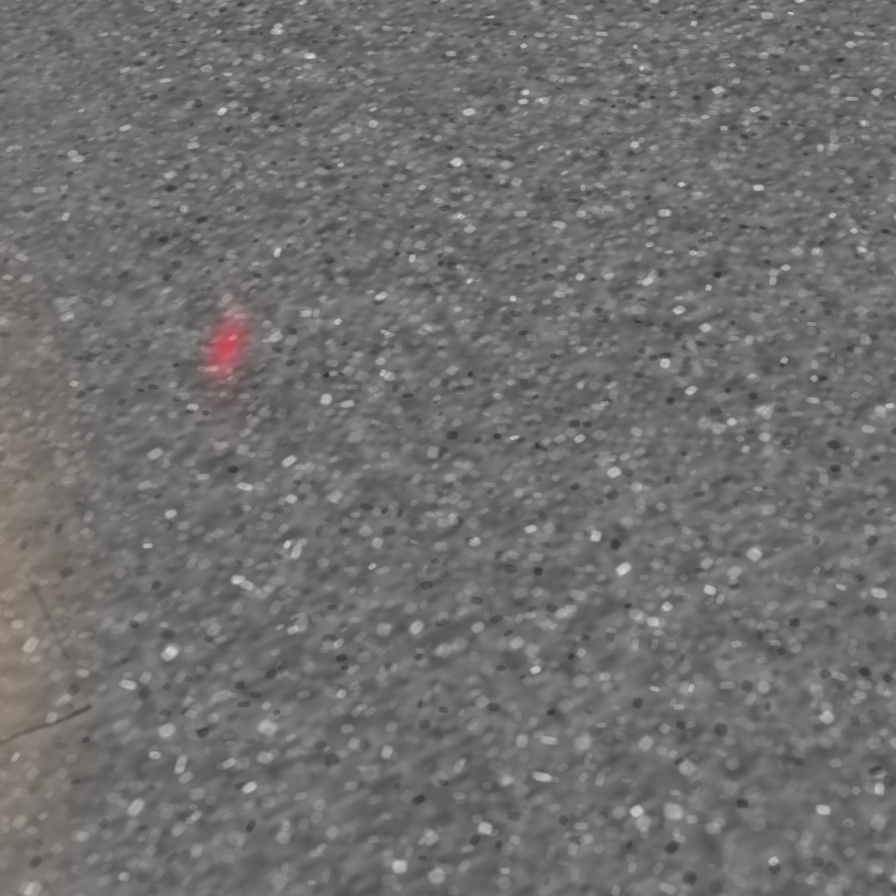
This texture is drawn by a three.js fragment shader. Its source:

```glsl
varying vec2 vUv;

const vec3 ASPHALT = vec3(0.422, 0.416, 0.414);
const vec3 STONE_TINT = vec3(1.0, 0.995, 0.98);
const vec3 DUST = vec3(0.565, 0.505, 0.445);
const vec3 RED_GLOW = vec3(0.80, 0.33, 0.39);
const float GRAIN_ANGLE = 0.5;

float hash(vec2 p) {
  return fract(sin(dot(p, vec2(127.1, 311.7))) * 43758.5453);
}

vec2 hash2(vec2 p) {
  return vec2(hash(p), hash(p + 37.3));
}

mat2 rotation(float angle) {
  float c = cos(angle);
  float s = sin(angle);
  return mat2(c, -s, s, c);
}

float valueNoise(vec2 p) {
  vec2 cell = floor(p);
  vec2 f = fract(p);
  f = f * f * (3.0 - 2.0 * f);
  float low = mix(hash(cell), hash(cell + vec2(1.0, 0.0)), f.x);
  float high = mix(hash(cell + vec2(0.0, 1.0)), hash(cell + 1.0), f.x);
  return mix(low, high, f.y);
}

// Flattens the ground towards the top, where it lies further away
vec2 groundPlane(vec2 uv) {
  float nearness = 1.0 - 0.38 * uv.y;
  return vec2((uv.x - 0.5) / nearness, uv.y / nearness);
}

// Soft, blunt chips scattered one per cell; share is the filled fraction
float chips(vec2 p, float density, float share, float minSize, float maxSize, float seed) {
  p *= density;
  vec2 home = floor(p);
  float tone = 0.0;
  for (int j = -1; j <= 1; j++) {
    for (int i = -1; i <= 1; i++) {
      vec2 cell = home + vec2(float(i), float(j));
      vec2 key = cell + seed;
      vec2 center = cell + 0.1 + 0.8 * hash2(key);
      float size = mix(minSize, maxSize, hash(key + 11.7));
      float turn = GRAIN_ANGLE + 1.9 * (hash(key + 23.1) - 0.5);
      float aspect = mix(0.5, 0.95, hash(key + 5.9));
      vec2 q = abs(rotation(turn) * (p - center)) / (size * vec2(1.0, aspect));
      float d = pow(dot(q * q, q), 1.0 / 3.0);
      float strength = mix(0.35, 1.0, hash(key + 61.3));
      float present = step(hash(key + 83.9), share);
      tone = max(tone, present * strength * (1.0 - smoothstep(0.55, 1.25, d)));
    }
  }
  return tone;
}

// Fine streaky mottling between the chips
float mottling(vec2 p) {
  vec2 q = rotation(GRAIN_ANGLE) * p;
  float coarse = valueNoise(q * vec2(38.0, 62.0)) - 0.5;
  float fine = valueNoise(q * vec2(72.0, 105.0) + 19.0) - 0.5;
  float broad = valueNoise(p * 7.0 + 4.0) - 0.5;
  return 0.09 * coarse + 0.13 * fine + 0.025 * broad;
}

float stoneRelief(vec2 p) {
  float relief = mottling(p);
  relief += 0.10 * chips(p, 50.0, 0.45, 0.25, 0.5, 3.0);
  relief += 0.15 * chips(p, 40.0, 0.25, 0.22, 0.46, 47.0);
  relief += 0.29 * chips(p, 34.0, 0.11, 0.2, 0.40, 91.0);
  relief -= 0.13 * chips(p, 42.0, 0.22, 0.2, 0.42, 139.0);
  return relief;
}

float softSpot(vec2 uv, vec2 center, vec2 radius, float angle) {
  vec2 q = rotation(angle) * (uv - center) / radius;
  return exp(-dot(q, q));
}

float crack(vec2 uv, vec2 a, vec2 b, float width) {
  vec2 along = b - a;
  float t = clamp(dot(uv - a, along) / dot(along, along), 0.0, 1.0);
  return 1.0 - smoothstep(0.0, width, length(uv - a - along * t));
}

void main() {
  float relief = stoneRelief(groundPlane(vUv));

  // Haze softens the left side
  float haze = 1.0 - smoothstep(0.0, 0.3, vUv.x);
  vec3 color = ASPHALT + STONE_TINT * (relief * (1.0 - 0.3 * haze) + 0.015 * haze);

  // Dusty verge along the left edge
  float wobble = 0.03 * (valueNoise(vUv * 14.0) - 0.5);
  float dust = softSpot(vUv + vec2(wobble, 0.0), vec2(-0.01, 0.31), vec2(0.075, 0.25), 0.0);
  color = mix(color, DUST + 0.55 * relief, 0.9 * dust);
  vec2 bent = vUv + vec2(0.0, wobble * 0.5);
  color -= 0.1 * crack(bent, vec2(0.0, 0.165), vec2(0.1, 0.215), 0.005);
  color -= 0.05 * crack(bent, vec2(0.03, 0.36), vec2(0.075, 0.27), 0.006);

  // Small red light with a faint tail
  float glow = softSpot(vUv, vec2(0.252, 0.613), vec2(0.018, 0.030), -0.45);
  float tail = softSpot(vUv, vec2(0.257, 0.595), vec2(0.022, 0.065), -0.1);
  color = mix(color, RED_GLOW + 0.6 * relief, clamp(0.85 * glow + 0.13 * tail, 0.0, 1.0));

  gl_FragColor = vec4(color, 1.0);
}
```
